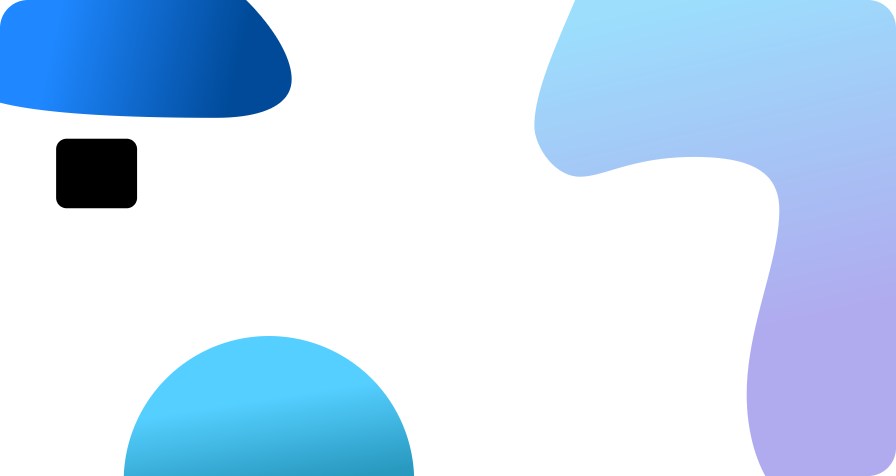
A Shadertoy shader for this background:

```glsl
// White rounded card with two soft gradient blobs, a half disc and a dark tile.
// Blobs are closed paths of cubic curves, turned into signed distances by
// sampling edges; every shape is blended in with a smooth one-pixel border.

const vec2 CANVAS = vec2(7.68, 4.08);
const int CURVE_STEPS = 20;

const vec3 WHITE = vec3(1.0);
const vec3 INK = vec3(0.0);
const vec3 BRIGHT_BLUE = vec3(0.12, 0.53, 1.0);
const vec3 DEEP_BLUE = vec3(0.0, 0.29, 0.60);
const vec3 SKY = vec3(0.61, 0.87, 0.99);
const vec3 LILAC = vec3(0.69, 0.67, 0.935);
const vec3 CYAN = vec3(0.33, 0.81, 1.0);
const vec3 TEAL = vec3(0.16, 0.60, 0.75);

// Nearest squared distance and inside sign of a path under construction
struct Path { float dist2; float side; };

void addEdge(inout Path path, vec2 p, vec2 a, vec2 b) {
    vec2 e = b - a, w = p - a;
    vec2 toEdge = w - e * clamp(dot(w, e) / dot(e, e), 0.0, 1.0);
    path.dist2 = min(path.dist2, dot(toEdge, toEdge));
    if ((a.y > p.y) != (b.y > p.y) && w.x < e.x * w.y / e.y) {
        path.side = -path.side;
    }
}

vec2 cubic(vec2 a, vec2 b, vec2 c, vec2 d, float t) {
    float s = 1.0 - t;
    return s * s * s * a + 3.0 * s * s * t * b + 3.0 * s * t * t * c + t * t * t * d;
}

void addCurve(inout Path path, vec2 p, vec2 a, vec2 b, vec2 c, vec2 d) {
    vec2 previous = a;
    for (int i = 1; i <= CURVE_STEPS; i++) {
        vec2 next = cubic(a, b, c, d, float(i) / float(CURVE_STEPS));
        addEdge(path, p, previous, next);
        previous = next;
    }
}

float pathDistance(Path path) {
    return path.side * sqrt(path.dist2);
}

float roundedBox(vec2 p, vec2 halfSize, float radius) {
    vec2 q = abs(p) - halfSize + radius;
    return length(max(q, 0.0)) + min(max(q.x, q.y), 0.0) - radius;
}

// Corner blob, closed beyond the upper left of the canvas
float blueBlob(vec2 p) {
    Path path = Path(1e4, 1.0);
    vec2 top = vec2(2.11, 4.08), right = vec2(2.50, 3.40);
    vec2 low = vec2(1.85, 3.07), left = vec2(0.0, 3.20);
    addCurve(path, p, top, vec2(2.33, 3.86), vec2(2.50, 3.60), right);
    addCurve(path, p, right, vec2(2.50, 3.18), vec2(2.25, 3.07), low);
    addCurve(path, p, low, vec2(1.0, 3.07), vec2(0.35, 3.11), left);
    addEdge(path, p, left, vec2(-1.0, 2.95));
    addEdge(path, p, vec2(-1.0, 2.95), vec2(-1.0, 5.0));
    addEdge(path, p, vec2(-1.0, 5.0), vec2(1.3, 5.0));
    addEdge(path, p, vec2(1.3, 5.0), top);
    return pathDistance(path);
}

// Flowing side blob, closed beyond the right of the canvas
float lilacBlob(vec2 p) {
    Path path = Path(1e4, 1.0);
    vec2 top = vec2(4.93, 4.08), left = vec2(4.58, 3.0), lobe = vec2(4.97, 2.565);
    vec2 arch = vec2(5.95, 2.735), shoulder = vec2(6.68, 2.28);
    vec2 waist = vec2(6.40, 0.70), foot = vec2(6.56, 0.0);
    addCurve(path, p, top, vec2(4.75, 3.66), vec2(4.58, 3.28), left);
    addCurve(path, p, left, vec2(4.58, 2.83), vec2(4.75, 2.565), lobe);
    addCurve(path, p, lobe, vec2(5.18, 2.565), vec2(5.42, 2.735), arch);
    addCurve(path, p, arch, vec2(6.45, 2.735), vec2(6.68, 2.60), shoulder);
    addCurve(path, p, shoulder, vec2(6.68, 1.83), vec2(6.40, 1.28), waist);
    addCurve(path, p, waist, vec2(6.40, 0.43), vec2(6.46, 0.18), foot);
    addEdge(path, p, foot, vec2(7.0, -1.0));
    addEdge(path, p, vec2(7.0, -1.0), vec2(9.0, -1.0));
    addEdge(path, p, vec2(9.0, -1.0), vec2(9.0, 5.0));
    addEdge(path, p, vec2(9.0, 5.0), vec2(5.3, 5.0));
    addEdge(path, p, vec2(5.3, 5.0), top);
    return pathDistance(path);
}

vec3 gradient(vec2 p, vec2 from, vec2 to, vec3 first, vec3 last) {
    vec2 axis = to - from;
    return mix(first, last, clamp(dot(p - from, axis) / dot(axis, axis), 0.0, 1.0));
}

float coverage(float dist, float pixel) {
    return clamp(0.5 - dist / pixel, 0.0, 1.0);
}

void mainImage(out vec4 fragColor, in vec2 fragCoord) {
    vec2 p = fragCoord / iResolution.xy * CANVAS;
    float pixel = CANVAS.y / iResolution.y;
    vec3 color = WHITE;

    // Gradient shapes
    vec3 blue = gradient(p, vec2(0.45, 3.68), vec2(2.0, 3.33), BRIGHT_BLUE, DEEP_BLUE);
    color = mix(color, blue, coverage(blueBlob(p), pixel));
    vec3 lilac = gradient(p, vec2(5.5, 4.0), vec2(6.14, 1.17), SKY, LILAC);
    color = mix(color, lilac, coverage(lilacBlob(p), pixel));
    vec3 disc = gradient(p, vec2(2.3, 0.66), vec2(2.42, -0.1), CYAN, TEAL);
    color = mix(color, disc, coverage(length(p - vec2(2.305, -0.045)) - 1.245, pixel));

    // Dark tile
    float tile = roundedBox(p - vec2(0.828, 2.593), vec2(0.347, 0.298), 0.09);
    color = mix(color, INK, coverage(tile, pixel));

    // Rounded card corners
    float card = roundedBox(p - 0.5 * CANVAS, 0.5 * CANVAS, 0.24);
    color = mix(WHITE, color, coverage(card, pixel));
    fragColor = vec4(color, 1.0);
}
```
